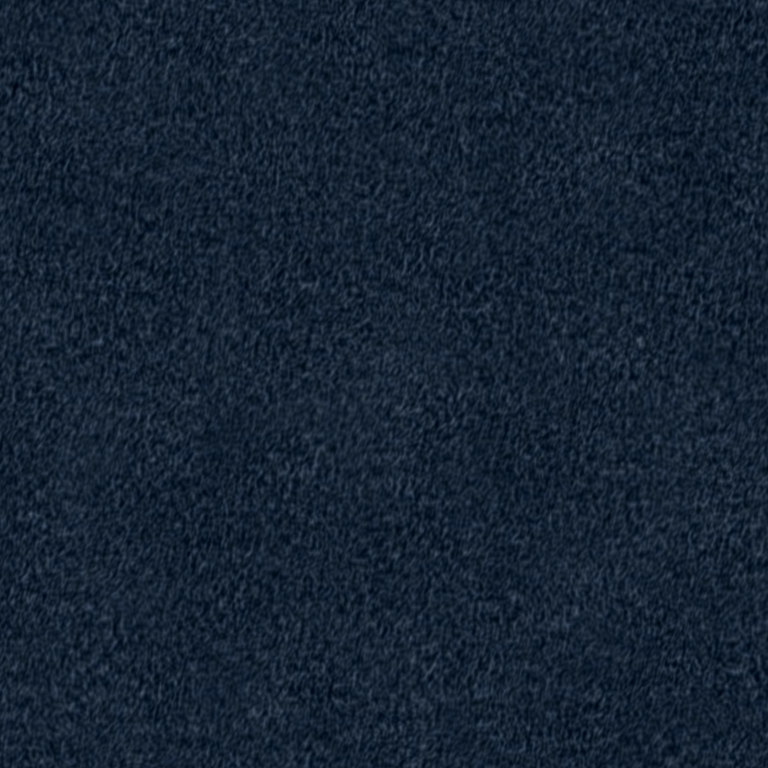
Give the GLSL for this texture, as a Shadertoy shader.

```glsl
const vec3 NAVY = vec3(0.083, 0.138, 0.201);
const vec3 LIGHT_TINT = vec3(1.0, 1.0, 1.06);
const vec3 DYE_TINT = vec3(-0.5, 0.0, 0.6);

// Integer hash giving a unit gradient for each lattice cell
vec2 cellGradient(ivec2 cell, uint seed) {
    uvec2 q = uvec2(cell) * uvec2(1597u, 3812u) + seed * 747u;
    uint n = (q.x ^ (q.y * 2891u)) * 277803u;
    n = (n ^ (n >> 15u)) * 739397u;
    n = (n ^ (n >> 13u)) * 668265u;
    n ^= n >> 16u;
    float angle = float(n & 65535u) / 65536.0 * 6.28318;
    return vec2(cos(angle), sin(angle));
}

// Smooth gradient noise, centred on zero
float gradientNoise(vec2 p, uint seed) {
    ivec2 cell = ivec2(floor(p));
    vec2 f = fract(p);
    vec2 blend = f * f * f * (f * (f * 6.0 - 15.0) + 10.0);
    float a = dot(cellGradient(cell, seed), f);
    float b = dot(cellGradient(cell + ivec2(1, 0), seed), f - vec2(1, 0));
    float c = dot(cellGradient(cell + ivec2(0, 1), seed), f - vec2(0, 1));
    float d = dot(cellGradient(cell + ivec2(1, 1), seed), f - vec2(1, 1));
    return mix(mix(a, b, blend.x), mix(c, d, blend.x), blend.y);
}

// Bends the nap so that its direction drifts across the cloth
vec2 bend(vec2 p, float frequency, float amount) {
    return p + amount * vec2(gradientNoise(p * frequency, 1u),
                             gradientNoise(p * frequency, 2u));
}

// Short raised fibres leaning to the right
float nap(vec2 p, float lean, vec2 density, uint seed) {
    p.x -= lean * p.y;
    return gradientNoise(p * density, seed);
}

// Faint threads of the weave in both directions
float weave(vec2 p) {
    return gradientNoise(p * vec2(42.0, 6.0), 3u)
         + gradientNoise(p * vec2(7.0, 46.0), 4u);
}

void mainImage(out vec4 fragColor, in vec2 fragCoord) {
    vec2 uv = fragCoord / iResolution.y;
    vec2 cloth = bend(bend(uv, 7.0, 0.012), 45.0, 0.002);

    // Fibre relief is slightly stronger in some patches
    float patchiness = 1.0 + 0.4 * gradientNoise(uv * 12.0, 5u);
    float relief = 0.115 * nap(cloth, 0.20, vec2(142.0, 66.0), 6u)
                 + 0.125 * nap(cloth, 0.15, vec2(205.0, 145.0), 7u)
                 + 0.045 * nap(cloth, 0.30, vec2(95.0, 80.0), 8u);

    // Broad shading and woven streaks
    float shade = 0.025 * weave(cloth) + 0.022 * gradientNoise(uv * 5.0, 9u);

    // Slight skew gives sparse bright fibre tips
    float light = relief * patchiness + shade;
    light += 1.5 * light * light - 0.003;

    // Uneven dye drifts between grey and blue
    float dye = 0.025 * gradientNoise(uv * 55.0, 10u);
    vec3 color = NAVY + light * LIGHT_TINT + dye * DYE_TINT;
    fragColor = vec4(clamp(color, 0.0, 1.0), 1.0);
}
```
